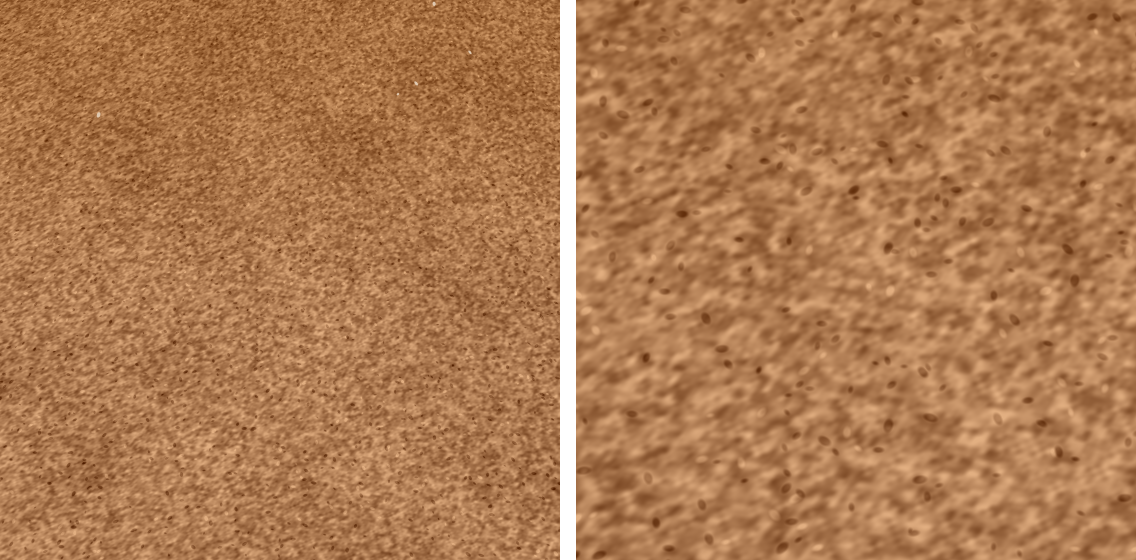
Left: the whole. Right: its middle third, enlarged.
Reproduce this texture procedurally as a Shadertoy shader.

```glsl
// Coarse brown sand receding in mild perspective, with dark pits and a few pale pebbles.

const vec3 DARK_SAND = vec3(0.47, 0.27, 0.13);
const vec3 LIGHT_SAND = vec3(0.79, 0.59, 0.42);
const vec3 FAR_TINT = vec3(-0.005, -0.020, -0.045);
const vec3 PEBBLE = vec3(0.90, 0.82, 0.73);
const float PERSPECTIVE = 0.48;

float hash(vec2 p, float seed) {
    vec3 q = fract(vec3(p.xyx) * 0.1031 + seed * 0.137);
    q += dot(q, q.yzx + 33.33);
    return fract((q.x + q.y) * q.z);
}

mat2 rotation(float angle) {
    float c = cos(angle), s = sin(angle);
    return mat2(c, -s, s, c);
}

float valueNoise(vec2 p, float seed) {
    vec2 cell = floor(p), f = fract(p);
    f = f * f * (3.0 - 2.0 * f);
    float low = mix(hash(cell, seed), hash(cell + vec2(1, 0), seed), f.x);
    float high = mix(hash(cell + vec2(0, 1), seed), hash(cell + vec2(1, 1), seed), f.x);
    return mix(low, high, f.y);
}

float fbm(vec2 p, float seed) {
    float sum = 0.0, weight = 0.5;
    for (int i = 0; i < 4; i++) {
        sum += weight * valueNoise(p, seed + float(i));
        p = rotation(0.6) * p * 2.1;
        weight *= 0.5;
    }
    return sum / 0.9375;
}

// Coverage of randomly turned ovals, at most one per grid cell
float scatter(vec2 p, float chance, vec2 radii, float edge, float seed) {
    vec2 home = floor(p);
    float cover = 0.0;
    for (int y = -1; y <= 1; y++) {
        for (int x = -1; x <= 1; x++) {
            vec2 cell = home + vec2(x, y);
            if (hash(cell, seed) > chance) continue;
            vec2 center = cell + vec2(hash(cell, seed + 1.0), hash(cell, seed + 2.0));
            vec2 d = rotation(6.283 * hash(cell, seed + 3.0)) * (p - center);
            float radius = mix(radii.x, radii.y, hash(cell, seed + 4.0));
            float dist = length(d * vec2(1.0, 1.6)) - radius;
            cover = max(cover, 1.0 - smoothstep(-edge, edge, dist));
        }
    }
    return cover;
}

// Canvas position to ground position; features shrink towards the top
vec2 groundPosition(vec2 uv, float nearness) {
    return vec2((uv.x - 0.5) / nearness, -1.1 * log(nearness) / PERSPECTIVE) + 3.0;
}

// Fine grain, slightly stretched along a rising diagonal
float grainTone(vec2 ground, float distant) {
    vec2 p = rotation(0.5) * ground * vec2(1.0);
    p *= vec2(0.8, 1.15);
    float coarse = valueNoise(p * 125.0, 1.0) - 0.5;
    float fine = valueNoise(rotation(0.7) * p * 215.0, 2.0) - 0.5;
    return 0.82 * coarse + mix(0.5, 0.35, distant) * fine;
}

void mainImage(out vec4 fragColor, in vec2 fragCoord) {
    vec2 uv = fragCoord / iResolution.xy;
    float nearness = 1.0 - PERSPECTIVE * uv.y;
    float distant = smoothstep(0.35, 1.0, uv.y);
    vec2 ground = groundPosition(uv, nearness);

    // Broad damp patches and grain
    float tone = 0.67 - 0.13 * distant;
    tone += 0.42 * (fbm(ground * 5.0, 10.0) - 0.5);
    tone += grainTone(ground, distant);

    // Dark pits and bright grains
    float pits = scatter(ground * 75.0, 0.14, vec2(0.16, 0.40), 0.14, 20.0);
    float glints = scatter(ground * 70.0, 0.05, vec2(0.15, 0.36), 0.14, 30.0);
    tone -= 0.55 * pits * mix(1.0, 0.6, distant);
    tone += 0.40 * glints;

    vec3 color = mix(DARK_SAND, LIGHT_SAND, clamp(tone, -0.6, 1.3));
    color += FAR_TINT * distant;

    // Sparse pale pebbles
    float pebbleEdge = 0.008 / nearness;
    float pebbles = scatter(ground * 5.0, 0.2, vec2(0.02, 0.07), pebbleEdge, 40.0);
    color = mix(color, PEBBLE, 0.92 * pebbles);

    fragColor = vec4(clamp(color, 0.0, 1.0), 1.0);
}
```
